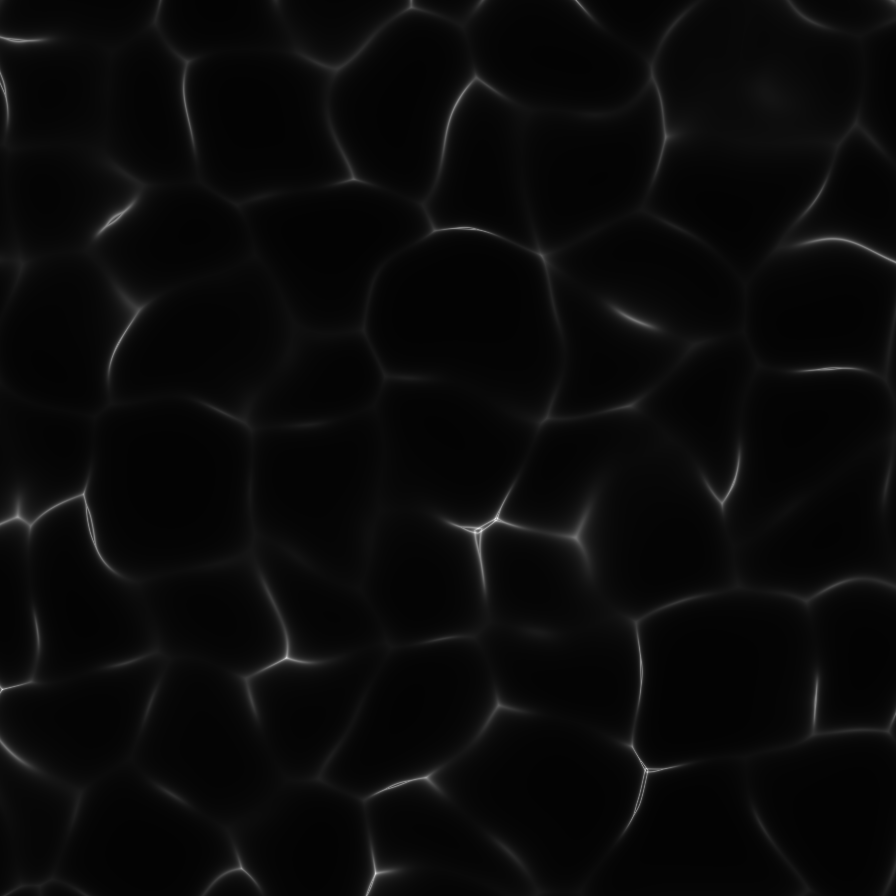
A WebGL 2 fragment shader for this texture:

```glsl
#version 300 es
precision highp float;

uniform vec2 u_resolution;
out vec4 fragColor;

const float CELLS = 7.1;      // cells across the canvas
const float JITTER = 0.84;    // irregularity of the cell sites
const float FALLOFF = 5.0;    // decay of the halo around a filament

vec2 hash2(vec2 p) {
    vec3 q = fract(p.xyx * vec3(0.1031, 0.1030, 0.0973));
    q += dot(q, q.yzx + 33.33);
    return fract((q.xx + q.yz) * q.zy);
}

vec2 gradientAt(vec2 corner) {
    float angle = 6.28319 * hash2(corner + 71.0).x;
    return vec2(cos(angle), sin(angle));
}

float gradientNoise(vec2 p) {
    vec2 i = floor(p), f = fract(p);
    vec2 u = f * f * f * (f * (f * 6.0 - 15.0) + 10.0);
    vec2 e = vec2(0.0, 1.0);
    float bottom = mix(dot(gradientAt(i), f),
                       dot(gradientAt(i + e.yx), f - e.yx), u.x);
    float top = mix(dot(gradientAt(i + e.xy), f - e.xy),
                    dot(gradientAt(i + e.yy), f - e.yy), u.x);
    return mix(bottom, top, u.y);
}

// Bends straight cell borders into arcs
vec2 warp(vec2 p, float amount) {
    vec2 q = p * 0.9;
    return p + amount * vec2(gradientNoise(q + 13.7), gradientNoise(q + 47.2));
}

float siteDistance2(vec2 p, vec2 cell) {
    vec2 d = cell + 0.5 + JITTER * (hash2(cell + 19.0) - 0.5) - p;
    return dot(d, d);
}

float nearestSite2(vec2 p) {
    vec2 base = floor(p);
    float nearest = 100.0;
    for (int y = -2; y <= 2; y++)
        for (int x = -2; x <= 2; x++)
            nearest = min(nearest, siteDistance2(p, base + vec2(x, y)));
    return nearest;
}

// Light across one filament; a positive fold splits it into two rims
float filament(float dist, float width, float fold) {
    float s = dist - fold;
    return exp(-FALLOFF * dist) / sqrt(s * s + width * width);
}

// Sum of the filaments between the nearest site and all its neighbours
float causticWeb(vec2 p, float width, float fold) {
    vec2 base = floor(p);
    float nearest = nearestSite2(p);
    float light = -filament(0.0, width, fold);
    for (int y = -2; y <= 2; y++)
        for (int x = -2; x <= 2; x++) {
            float gap = siteDistance2(p, base + vec2(x, y)) - nearest;
            light += filament(0.5 * gap, width, fold);
        }
    return light;
}

void main() {
    float pixel = CELLS / u_resolution.y;
    vec2 p = gl_FragCoord.xy * pixel + vec2(20.0, 10.0);

    // Focus varies along the web, from wide and dim to thin and bright
    float focusNoise = gradientNoise(p * 1.4 + 5.3);
    float focus = smoothstep(-0.35, 0.5, focusNoise);
    float blur = 1.0 - focus;
    float width = max(0.006 + 0.12 * blur * blur, 0.5 * pixel);
    float fold = 0.022 * smoothstep(0.38, 0.55, focusNoise);

    float web = causticWeb(warp(p, 0.45), width, fold);
    float light = 0.011 + 0.0036 * mix(0.75, 1.0, focus) * web;

    // Soft shoulder for the brightest crossings
    light = light / (1.0 + 0.25 * light);
    fragColor = vec4(vec3(light), 1.0);
}
```
